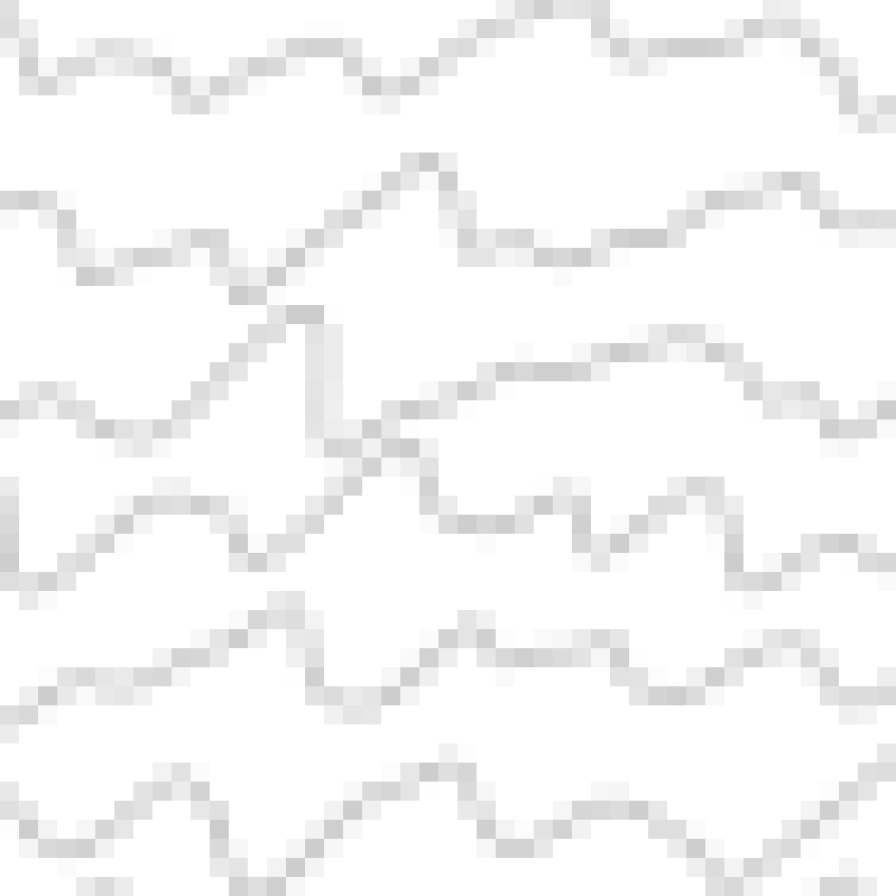
Write a Shadertoy shader that draws this pattern.

```glsl
#define CELLS   47.0   // blocks across the canvas
#define SPACING 0.168  // distance between neighbouring lines
#define SHEAR   0.11   // sideways shift of the waves per line
#define HEIGHT  0.20   // wave height
#define LEAN    0.095  // how far crests lean to the right
#define FREQ    6.2    // waves along a line
#define DRIFT   0.36   // change of shape from line to line
#define SEGMENT 0.018  // length of one polyline step
#define WIDTH   0.78   // line width in blocks
#define PAPER   vec3(1.0)
#define INK     vec3(0.775)

vec2 gradientAt(vec2 node) {
    vec3 q = fract(node.xyx * vec3(0.1031, 0.1030, 0.0973));
    q += dot(q, q.yzx + 33.33);
    float angle = 6.2831853 * fract((q.x + q.y) * q.z);
    return vec2(cos(angle), sin(angle));
}

float gradientNoise(vec2 p) {
    vec2 i = floor(p), f = p - i;
    vec2 u = f * f * f * (f * (f * 6.0 - 15.0) + 10.0);
    vec2 e = vec2(1.0, 0.0);
    float a = dot(gradientAt(i), f);
    float b = dot(gradientAt(i + e), f - e);
    float c = dot(gradientAt(i + e.yx), f - e.yx);
    float d = dot(gradientAt(i + e.xx), f - e.xx);
    return mix(mix(a, b, u.x), mix(c, d, u.x), u.y);
}

// Point at parameter t on one line; crests are pushed sideways
vec2 wavePoint(float t, float line) {
    vec2 q = vec2((t - SHEAR * line) * FREQ, line * DRIFT) + vec2(40.3, 20.4);
    float n = gradientNoise(q) + 0.22 * gradientNoise(q * vec2(2.3, 1.9) + 17.6);
    return vec2(t + LEAN * n, (line + 0.5) * SPACING + HEIGHT * n);
}

float segmentDistance(vec2 p, vec2 a, vec2 b) {
    vec2 pa = p - a, ba = b - a;
    return length(pa - ba * clamp(dot(pa, ba) / dot(ba, ba), 0.0, 1.0));
}

// Distance to the nearest of the wavy lines
float lineDistance(vec2 p) {
    float nearestLine = floor(p.y / SPACING);
    float nearestStep = round(p.x / SEGMENT);
    float dist = 1.0;
    for (int k = -1; k <= 1; k++) {
        float line = nearestLine + float(k);
        vec2 a = wavePoint((nearestStep - 6.0) * SEGMENT, line);
        for (int i = -5; i <= 6; i++) {
            vec2 b = wavePoint((nearestStep + float(i)) * SEGMENT, line);
            dist = min(dist, segmentDistance(p, a, b));
            a = b;
        }
    }
    return dist;
}

// Share of a block that its line covers
float blockCoverage(vec2 block) {
    float d = lineDistance((block + 0.5) / CELLS) * CELLS;
    return clamp(0.5 + 0.5 * WIDTH - d, 0.0, 1.0);
}

void mainImage(out vec4 fragColor, in vec2 fragCoord) {
    // Blend neighbouring blocks only within one pixel of their border
    float pixel = CELLS / iResolution.y;
    vec2 g = fragCoord * pixel - 0.5;
    vec2 base = floor(g);
    vec2 blend = clamp((g - base - 0.5) / pixel + 0.5, 0.0, 1.0);

    float coverage = 0.0;
    for (int j = 0; j < 4; j++) {
        vec2 corner = vec2(j & 1, j >> 1);
        vec2 w = mix(1.0 - blend, blend, corner);
        float weight = w.x * w.y;
        if (weight > 0.0) coverage += weight * blockCoverage(base + corner);
    }
    fragColor = vec4(mix(PAPER, INK, coverage), 1.0);
}
```
